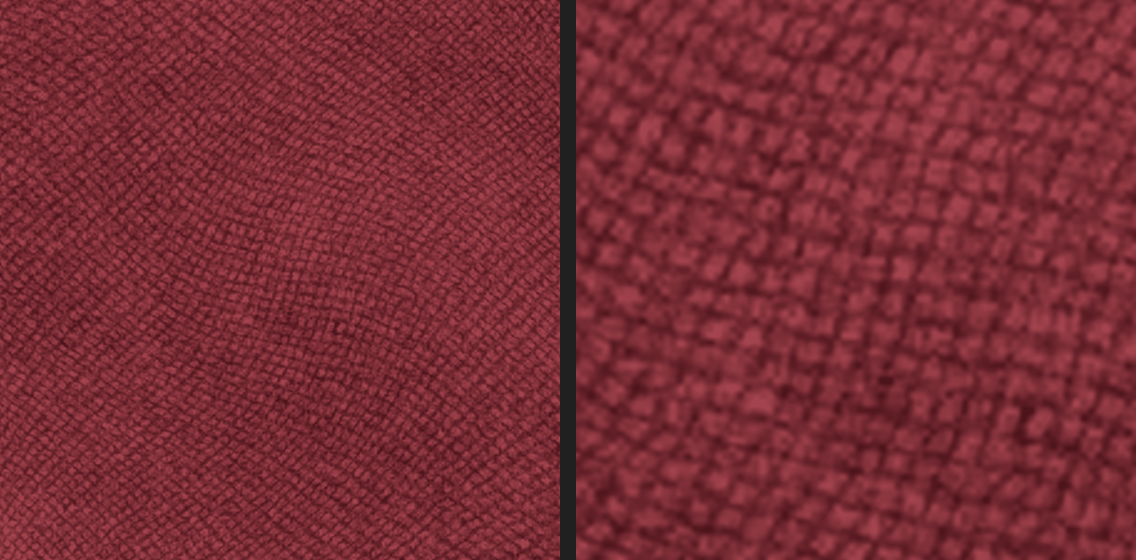
Left: the whole. Right: its middle third, enlarged.
Reproduce this texture procedurally as a WebGL 2 fragment shader.

```glsl
#version 300 es
precision highp float;

uniform vec2 u_resolution;
out vec4 fragColor;

#define CELLS 54.0          // cells across the canvas
#define SWIRL 0.42          // turn of the weave at the centre, radians
#define SHEAR 0.65          // change from flat to tall diamonds
#define WOBBLE 0.17         // unevenness of the threads, in cells
#define GROOVE 0.34         // soft half width of a groove, in cells
#define RELIEF 0.92         // contrast between cell and groove
#define CLOUDS 1.0          // contrast of the broad worn patches
#define FIBRE 1.25          // contrast of the fine nap
#define MID_COLOR vec3(0.484, 0.177, 0.213)
#define TONE_RANGE vec3(0.180, 0.100, 0.108)

float hash(vec2 p) {
    vec3 q = fract(vec3(p.xyx) * 0.1031);
    q += dot(q, q.yzx + 33.33);
    return fract((q.x + q.y) * q.z);
}

float noise(vec2 p) {
    vec2 i = floor(p), f = fract(p);
    f = f * f * (3.0 - 2.0 * f);
    return mix(mix(hash(i), hash(i + vec2(1, 0)), f.x),
               mix(hash(i + vec2(0, 1)), hash(i + vec2(1, 1)), f.x), f.y);
}

float fbm(vec2 p) {
    float sum = 0.0, amp = 0.533;
    for (int i = 0; i < 4; i++) {
        sum += amp * noise(p);
        p = mat2(1.6, 1.2, -1.2, 1.6) * p + 17.3;
        amp *= 0.5;
    }
    return sum;
}

// Pulls the cloth: a swirl in the middle and slow waves across it
vec2 drape(vec2 p) {
    float a = -SWIRL * exp(-8.0 * dot(p, p));
    p = mat2(cos(a), sin(a), -sin(a), cos(a)) * p;
    return p + 0.016 * sin(vec2(8.0, 9.0) * p.yx + vec2(1.1, 2.3));
}

// Phases of the two thread families, sheared from flat to tall diamonds
vec2 weave(vec2 p) {
    vec2 q = drape(p);
    float shear = SHEAR * q.x * q.x * q.y;
    vec2 phase = CELLS * vec2(0.58 * q.x + 0.76 * q.y + shear,
                              -0.70 * q.x + 0.76 * q.y - shear);
    vec2 n = vec2(noise(p * CELLS * 0.8 + 40.0), noise(p * CELLS * 0.8 + 90.0));
    vec2 fine = vec2(noise(p * 150.0 + 37.0), noise(p * 150.0 + 161.0));
    return phase + WOBBLE * (2.0 * n - 1.0) + 0.18 * (fine - 0.5);
}

void main() {
    vec2 uv = gl_FragCoord.xy / u_resolution;
    vec2 p = uv - 0.5;

    // Raised cells between soft grooves of uneven depth
    vec2 phase = weave(p);
    vec2 f = fract(phase);
    vec2 edge = min(f, 1.0 - f);
    vec2 depth = 0.6 + 0.4 * vec2(noise(p * 38.0 + 25.0), noise(p * 38.0 + 65.0));
    vec2 ridge = 1.0 - depth * (1.0 - smoothstep(0.0, GROOVE, edge));
    float cell = ridge.x * ridge.y;
    float cellTint = (hash(floor(phase) + 200.0) - 0.5) * cell;
    float topLight = (f.x + f.y - 1.0) * cell;

    // Broad patches and short fibres
    float clouds = fbm(uv * vec2(2.6, 3.4) + vec2(3.7, 8.1)) - 0.5;
    float nap = 0.75 * noise(uv * 225.0) + 0.35 * noise(uv * 120.0 + 31.0) - 0.55;

    float tone = RELIEF * (cell - 0.53) + 0.28 * cellTint + 0.16 * topLight
               + CLOUDS * clouds + FIBRE * nap;
    tone = clamp(tone, -1.0, 0.85);
    fragColor = vec4(MID_COLOR + TONE_RANGE * tone, 1.0);
}
```
